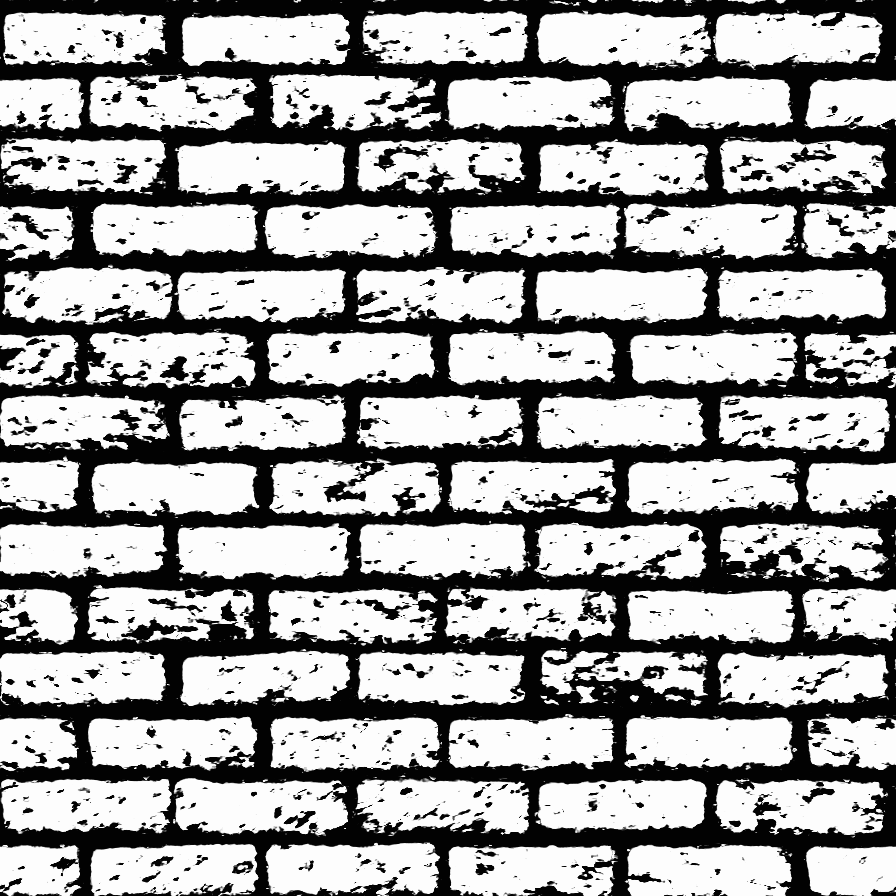
Write a three.js fragment shader that draws this texture.

```glsl
// Weathered brick wall in black and white: 14 courses of 5 bricks in running bond.
// Each brick is a jittered rounded box with a noise-worn outline; crisp grain,
// thresholded by patches and cracks, pits its face. The wall wraps at its borders.
varying vec2 vUv;

float hash(vec2 p) {
  vec3 a = fract(vec3(p.xyx) * 0.1031);
  a += dot(a, a.yzx + 33.33);
  return fract((a.x + a.y) * a.z);
}

float noise(vec2 p) {
  vec2 i = floor(p);
  vec2 f = fract(p);
  f = f * f * (3.0 - 2.0 * f);
  return mix(mix(hash(i), hash(i + vec2(1.0, 0.0)), f.x),
             mix(hash(i + vec2(0.0, 1.0)), hash(i + vec2(1.0, 1.0)), f.x), f.y);
}

float fbm(vec2 p) {
  float sum = 0.0;
  float amp = 0.5;
  for (int i = 0; i < 3; i++) {
    sum += amp * noise(p);
    p = p * 2.03 + 17.3;
    amp *= 0.5;
  }
  return sum / 0.875;
}

float roundedBox(vec2 p, vec2 halfSize, float radius) {
  vec2 e = abs(p) - halfSize + radius;
  return length(max(e, 0.0)) + min(max(e.x, e.y), 0.0) - radius;
}

void main() {
  // Running bond: alternate courses shift by half a brick
  vec2 grid = vUv * vec2(5.0, 14.0) + vec2(0.034, 0.1);
  float course = floor(grid.y);
  grid.x += 0.5 * (1.0 - mod(course, 2.0));
  vec2 id = mod(floor(grid), vec2(5.0, 14.0));
  vec2 q = (fract(grid) - 0.5) / vec2(5.0, 14.0);

  // Per-brick placement, tilt and size
  vec4 rnd = vec4(hash(id + 3.1), hash(id + 21.7), hash(id + 47.3), hash(id + 81.9));
  vec2 seed = 40.0 + 60.0 * rnd.xy + id * 7.0;
  q += (rnd.xy - 0.5) * vec2(0.006, 0.003);
  q.y += (rnd.z - 0.5) * 0.03 * q.x;
  vec2 halfSize = vec2(0.0922, 0.0270) + (rnd.wz - 0.5) * vec2(0.004, 0.002);

  // Outline: gentle waviness plus chips, rougher along the bottom and right
  float lower = smoothstep(0.010, 0.026, -q.y);
  float upper = smoothstep(0.010, 0.026, q.y);
  float rightEnd = smoothstep(0.07, 0.092, q.x);
  float chips = fbm(q * vec2(110.0, 140.0) + seed) - 0.5;
  float d = roundedBox(q, halfSize, 0.009);
  d += 0.005 * (noise(q * 32.0 + seed) - 0.5);
  d += 0.005 * chips * (1.0 + 1.4 * max(lower, rightEnd));
  float brick = 1.0 - smoothstep(-0.0009, 0.0009, d);

  // Pits: slanted grain, clustered in patches, on worn bricks and along cracks
  vec2 s = vec2(q.x, q.y - (rnd.w - 0.25) * 0.4 * q.x);
  float patches = fbm(s * vec2(24.0, 44.0) + seed + 11.0);
  float crack = abs(fbm(s * vec2(15.0, 42.0) + seed + 29.0) - 0.5);
  float wear = 0.48 * patches - 0.035 + 0.20 * rnd.z * rnd.z * rnd.z;
  wear += 0.10 * lower + 0.06 * rightEnd - 0.05 * upper;
  wear += 0.10 * (1.0 - smoothstep(0.0, 0.025, crack));
  float grain = fbm(s * vec2(75.0, 125.0) + seed + 53.0);
  float face = smoothstep(wear - 0.035, wear + 0.035, grain);

  // Loose crumbs in the mortar beside the bricks
  float crumbs = smoothstep(0.74, 0.80, fbm(q * vec2(90.0, 170.0) + seed + 71.0));
  crumbs *= 1.0 - smoothstep(0.002, 0.005, d);

  float light = max(brick * face, crumbs * (1.0 - brick));
  gl_FragColor = vec4(mix(vec3(0.008), vec3(0.992), light), 1.0);
}
```
